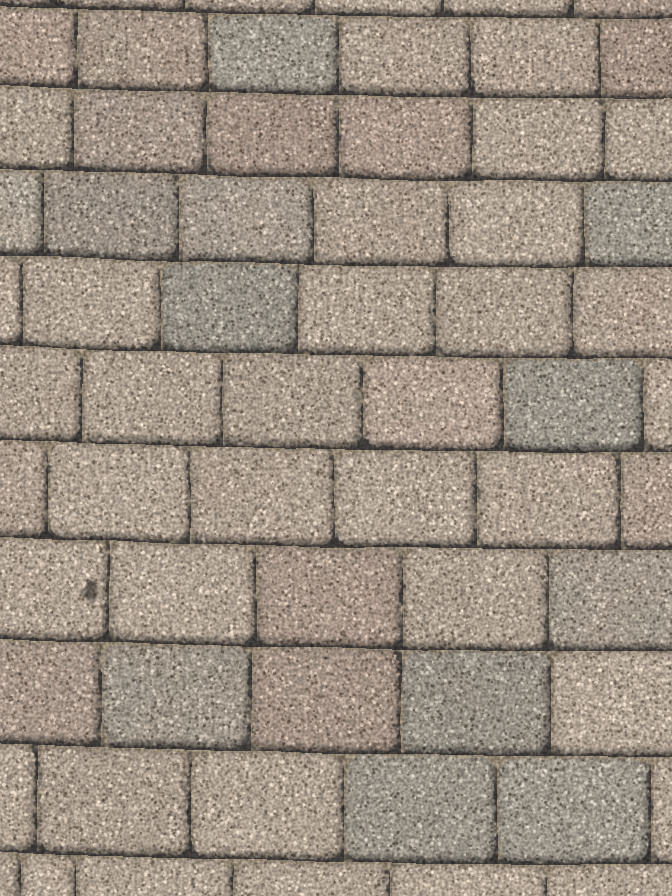
Reproduce this texture procedurally as a Shadertoy shader.

```glsl
const vec3 TAN = vec3(0.680, 0.626, 0.568);
const vec3 RUST = vec3(0.655, 0.583, 0.533);
const vec3 SLATE = vec3(0.595, 0.573, 0.532);
const vec3 SAND = vec3(0.560, 0.510, 0.440);
const vec3 SHADOW = vec3(0.235, 0.225, 0.220);

// Horizontal seam position of each course, in canvas widths
const float SEAM[11] = float[11](0.469, 0.505, 0.505, 0.467, 0.444, 0.540,
                                 0.497, 0.599, 0.597, 0.512, 0.580);
// Joint height = x + y * n + z * n * n: courses widen toward the viewer
const vec3 COURSE = vec3(0.026, 0.1155, 0.00271);

float hash(vec2 p) {
    vec3 q = fract(p.xyx * vec3(0.1031, 0.1030, 0.0973));
    q += dot(q, q.yzx + 33.33);
    return fract((q.x + q.y) * q.z);
}

vec2 gradientAt(vec2 cell) {
    float angle = 6.2832 * hash(cell);
    return vec2(cos(angle), sin(angle));
}

float gradientNoise(vec2 p) {
    vec2 i = floor(p), f = fract(p);
    vec2 s = f * f * f * (f * (f * 6.0 - 15.0) + 10.0);
    vec2 e = vec2(1.0, 0.0);
    float a = dot(gradientAt(i), f);
    float b = dot(gradientAt(i + e), f - e);
    float c = dot(gradientAt(i + e.yx), f - e.yx);
    float d = dot(gradientAt(i + 1.0), f - 1.0);
    return mix(mix(a, b, s.x), mix(c, d, s.x), s.y);
}

float jointHeight(float n) {
    return COURSE.x + n * (COURSE.y + n * COURSE.z);
}

float courseAt(float y) {
    float root = sqrt(COURSE.y * COURSE.y + 4.0 * COURSE.z * (y - COURSE.x));
    return clamp(floor((root - COURSE.y) / (2.0 * COURSE.z)) + 1.0, 0.0, 10.0);
}

float roundedBox(vec2 p, vec2 halfSize, float radius) {
    vec2 q = abs(p) - halfSize + radius;
    return length(max(q, 0.0)) + min(max(q.x, q.y), 0.0) - radius;
}

// Small stones: coverage of one randomly sized chip per cell
float chips(vec2 p, float density, float blur) {
    float cover = 0.0;
    for (int k = 0; k < 9; k++) {
        vec2 cell = floor(p) + vec2(k % 3, k / 3) - 1.0;
        vec2 centre = cell + vec2(hash(cell + 17.0), hash(cell + 41.0));
        float radius = mix(0.18, 0.50, hash(cell + 73.0));
        float present = step(hash(cell + 5.0), density);
        float chip = 1.0 - smoothstep(radius - blur, radius + blur, length(p - centre));
        cover = max(cover, present * chip);
    }
    return cover;
}

vec3 stoneColor(vec2 id, vec2 p) {
    float blotch = 0.25 * gradientNoise(p * 14.0 + id);
    vec3 color = mix(TAN, RUST, smoothstep(0.40, 0.95, hash(id + 3.0) + blotch));
    color = mix(color, SLATE, smoothstep(0.78, 0.95, hash(id + 29.0) + 0.2 * blotch));
    return color * (1.0 + 0.07 * (hash(id + 61.0) - 0.5) + 0.10 * blotch);
}

void mainImage(out vec4 fragColor, in vec2 fragCoord) {
    float pixel = 1.0 / iResolution.x;
    vec2 p = vec2(fragCoord.x, iResolution.y - fragCoord.y) * pixel;

    // Courses sag toward the right, with slightly uneven joints
    vec2 g = p;
    g.y += 0.019 * (1.0 - p.x) * (1.0 - p.x) - 0.002;
    g += 0.003 * vec2(gradientNoise(p * 9.0), gradientNoise(p * 9.0 + 50.0));

    // Bounds of the paver
    float row = courseAt(g.y);
    float width = 0.1918 + row * (0.0026 + 0.000156 * row);
    float seam = SEAM[int(row)];
    float column = floor((g.x - seam) / width);
    vec2 id = vec2(column + 20.0, row * 7.0 + 11.0);
    vec2 low = vec2(seam + column * width, jointHeight(row - 1.0));
    vec2 high = vec2(low.x + width, jointHeight(row));

    // A cut paver at the near left corner
    float cut = 0.031;
    if (row > 9.5 && high.x < 0.15) {
        if (g.x < cut) { high.x = cut; id.x += 40.0; }
        else low.x = cut;
    }

    // Rounded outline with crumbling edges
    vec2 halfSize = 0.5 * (high - low) - 0.0030 - 0.0012 * hash(id);
    vec2 q = g - 0.5 * (low + high);
    float dist = roundedBox(q, halfSize, 0.020);
    dist += 0.0030 * gradientNoise(p * 40.0) + 0.0050 * gradientNoise(p * 150.0);
    vec2 outward = sign(q) * max(abs(q) - halfSize + 0.020, 0.0);
    float away = dot(outward / max(length(outward), 0.0001), vec2(0.45, 0.89));

    // Fine grain with pale and dark chips
    float grain = 0.36 * gradientNoise(p * 210.0) + 0.20 * gradientNoise(p * 120.0 + 9.0);
    float pale = chips(p * 160.0, 0.24, 0.16);
    float dark = chips(p * 185.0 + 31.0, 0.24, 0.18);
    vec3 stone = stoneColor(id, p) * (1.0 + grain);
    stone += 0.17 * pale * vec3(1.0, 0.97, 0.92) - 0.17 * dark;

    // Bevel lit from the upper left, and one oily stain
    float bevel = smoothstep(-0.014, 0.002, dist);
    stone *= 1.0 - bevel * (0.12 + 0.34 * max(away, 0.0) + 0.06 * min(away, 0.0));
    float stain = length((p - vec2(0.135, 0.880)) / vec2(0.012, 0.017));
    stain += 0.5 * gradientNoise(p * 80.0);
    stone *= 1.0 - 0.45 * (1.0 - smoothstep(0.6, 1.15, stain));

    // Sandy joints, with broken shade under the lower and right edges
    float broken = 0.9 * gradientNoise(p * 28.0) + 0.9 * gradientNoise(p * 90.0);
    float shade = smoothstep(-0.4, 0.6, away + broken);
    vec3 joint = mix(SAND, SHADOW, shade) * (1.0 + 1.3 * grain);
    float edge = smoothstep(-1.2 * pixel, 1.2 * pixel, dist);
    fragColor = vec4(clamp(mix(stone, joint, edge), 0.0, 1.0), 1.0);
}
```
